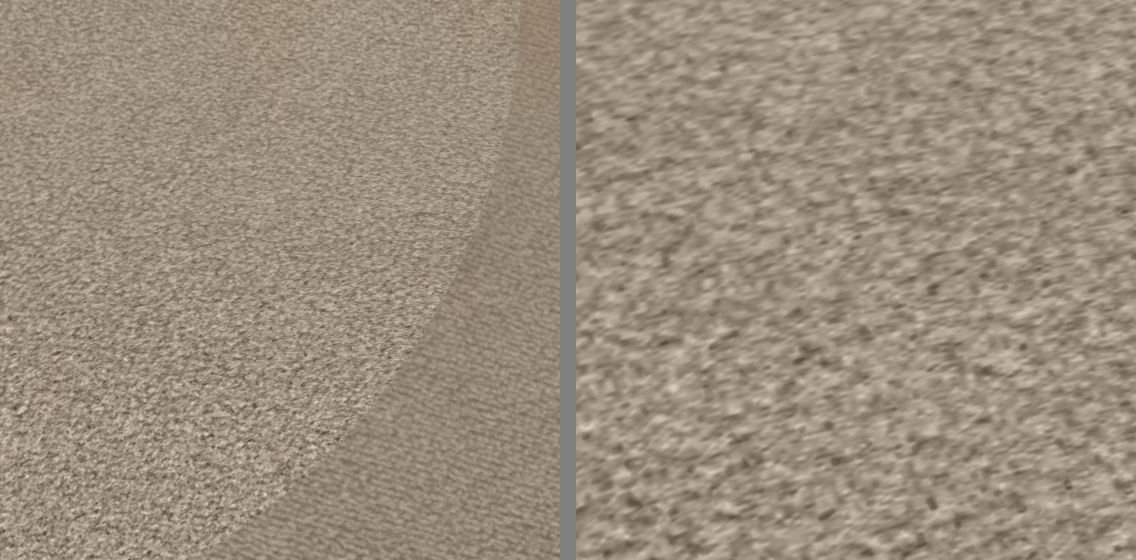
Left, the full canvas; right, a detail of the centre.
Write a Shadertoy shader that draws this texture.

```glsl
// Beige knitted pile seen at a slant, with a smoother layer beyond a curved edge.
// Small jittered, shaded stitches lie on receding rows; fine noise adds fibres,
// pits and glints, and slow noise adds faint worn patches and shifts of hue.

const vec3 BEIGE = vec3(0.618, 0.567, 0.498);
const vec3 WARM_TINT = vec3(0.012, -0.005, -0.009);
const vec2 EDGE_CENTRE = vec2(-0.24, 1.0135);
const float EDGE_RADIUS = 1.168;

float hash(vec2 p) {
    vec3 q = fract(vec3(p.xyx) * 0.1031);
    q += dot(q, q.yzx + 33.33);
    return fract((q.x + q.y) * q.z);
}

float noise(vec2 p) {
    vec2 cell = floor(p);
    vec2 f = fract(p);
    f = f * f * (3.0 - 2.0 * f);
    float low = mix(hash(cell), hash(cell + vec2(1, 0)), f.x);
    float high = mix(hash(cell + vec2(0, 1)), hash(cell + vec2(1, 1)), f.x);
    return mix(low, high, f.y);
}

float fbm(vec2 p) {
    float sum = 0.0;
    float weight = 0.5;
    for (int i = 0; i < 4; i++) {
        sum += weight * (noise(p) - 0.5);
        p = p * 2.03 + 17.3;
        weight *= 0.5;
    }
    return sum;
}

vec2 rotate(vec2 p, float angle) {
    float c = cos(angle);
    float s = sin(angle);
    return vec2(c * p.x + s * p.y, c * p.y - s * p.x);
}

// Stitch coordinates whose rows fall to the right and shrink with height
vec2 recede(vec2 uv, float slope, vec2 stitchSize, float shrink) {
    float y = uv.y + slope * (uv.x - 0.5);
    float scale = 1.0 - shrink * y;
    return vec2((uv.x - 0.5) / scale, -log(scale) / shrink) / stitchSize;
}

// Rounded loops, lit from above, with dark gaps between them; mean near zero
float stitches(vec2 p, float jitter, float lean) {
    vec2 cell = floor(p);
    float body = 0.0;
    float relief = 0.0;
    for (int j = -2; j <= 2; j++) {
        for (int i = -2; i <= 2; i++) {
            vec2 id = cell + vec2(i, j);
            vec2 shift = vec2(hash(id + 11.7), hash(id + 47.1)) - 0.5;
            vec2 d = p - id - 0.5 - jitter * shift;
            d.x += 0.5 * mod(id.y, 2.0) - 0.25;
            d = rotate(d, lean + 1.1 * (hash(id + 83.9) - 0.5));
            float weight = 0.75 + 0.5 * hash(id + 5.3);
            float bump = weight * exp(-3.8 * d.x * d.x - 5.4 * d.y * d.y);
            body += bump;
            relief += bump * d.y;
        }
    }
    float tone = 0.08 * (body - 0.69) + 0.31 * relief;
    return tone - 2.5 * tone * tone;
}

// Short hairs in two sizes
float fibres(vec2 uv, float angle) {
    vec2 p = rotate(uv, angle);
    float coarse = noise(p * vec2(135.0, 200.0)) - 0.5;
    float fine = noise(p * vec2(225.0, 285.0) + 31.0) - 0.5;
    return 0.085 * coarse + 0.185 * fine;
}

// Sparse small dashes, from 0 to 1
float dashes(vec2 uv, float angle, vec2 frequency) {
    return smoothstep(0.68, 0.95, noise(rotate(uv, angle) * frequency));
}

// Signed distance past the curved edge, slightly frayed
float edgeDistance(vec2 uv) {
    float fray = 0.005 * (noise(uv * 85.0) - 0.5);
    return length(uv - EDGE_CENTRE) - EDGE_RADIUS + fray;
}

void mainImage(out vec4 fragColor, in vec2 fragCoord) {
    vec2 uv = fragCoord / iResolution.xy;
    float edge = edgeDistance(uv);
    float beyond = smoothstep(-0.003, 0.003, edge);
    float nearness = 1.0 - smoothstep(0.15, 0.95, uv.y);
    vec2 wobble = 0.003 * vec2(noise(uv * 23.0), noise(uv * 27.0 + 9.0));

    // Near pile: crisp at the bottom, softer toward the top
    vec2 pileGrid = recede(uv + wobble, 0.13, vec2(0.0135, 0.0112), 0.32);
    float pile = stitches(pileGrid, 0.75, mix(0.10, 0.55, nearness));
    pile += fibres(uv, mix(-0.1, 0.60, nearness));
    pile *= mix(0.66, 1.16, nearness);
    pile -= 0.14 * mix(0.25, 1.0, nearness) * dashes(uv, 0.5, vec2(130.0, 190.0));
    pile += 0.09 * nearness * dashes(uv + 3.0, 0.8, vec2(180.0, 250.0));

    // Smoother layer: steeper, more even rows of small knobs
    vec2 layerGrid = recede(uv + wobble, 0.28, vec2(0.0135, 0.0125), 0.25);
    float layer = stitches(layerGrid, 0.50, 0.25) + 0.50 * fibres(uv, 0.3);
    layer *= mix(1.05, 0.50, uv.y);
    layer -= 0.042 + 0.010 * exp(-max(edge, 0.0) * 90.0);

    // Worn patches and hue drift
    float patches = 0.04 * fbm(uv * vec2(5.0, 9.0)) + 0.04 * fbm(uv * vec2(26.0, 40.0) + 4.0);
    float tone = mix(pile, layer, beyond) + patches;
    float warmth = 1.4 * fbm(uv * 6.0 + 50.0) + smoothstep(0.6, 1.1, uv.y) * (0.3 + beyond);

    vec3 colour = BEIGE + tone + WARM_TINT * warmth;
    fragColor = vec4(clamp(colour, 0.0, 1.0), 1.0);
}
```
